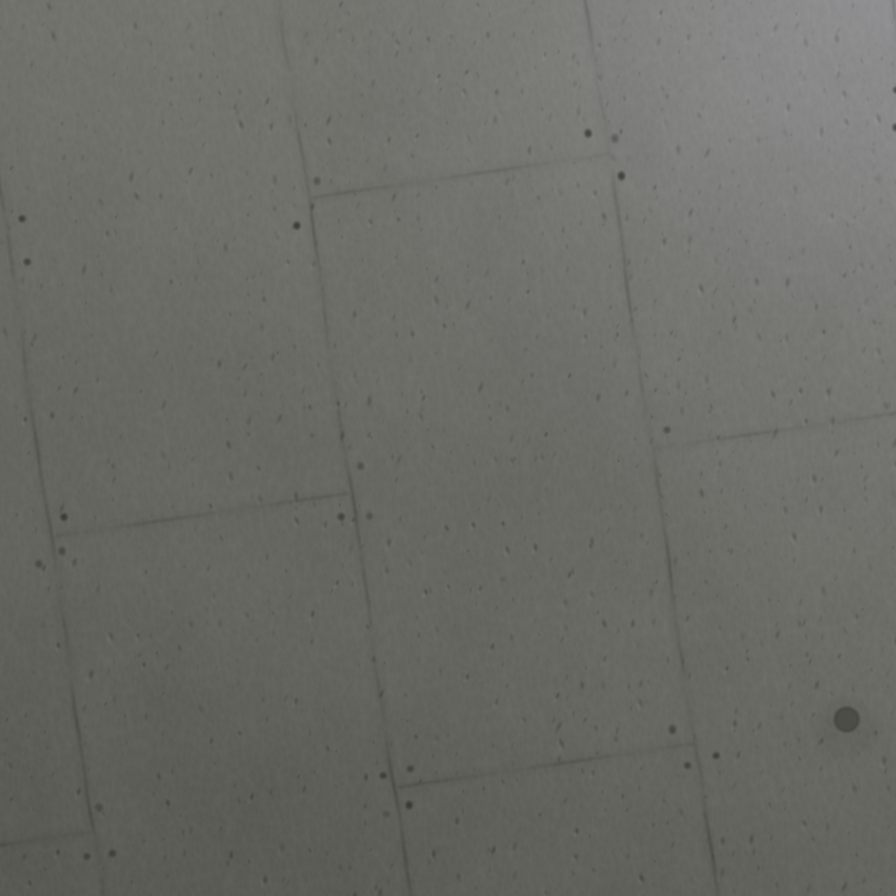
Reproduce this texture procedurally as a WebGL 1 fragment shader.

```glsl
precision highp float;
// Grey board-formed concrete: staggered panel seams, nail marks, pits and one tie hole.
uniform vec2 u_resolution;

#define TILT 0.145
#define PANEL vec2(0.339, 0.665)
#define PANEL_ORIGIN vec2(0.114, 0.056)
#define SEAM_DEPTH 0.050
#define NAIL_RADIUS 0.0043
#define PIT_CELL 0.032
#define PIT_SHARE 0.48
#define PIT_DEPTH 0.075
#define GRAIN_DEPTH 0.019
#define MOTTLE_DEPTH 0.010
#define HOLE_CENTER vec2(0.945, 0.197)
#define HOLE_RADIUS 0.0145

vec2 hash2(vec2 p) {
  vec3 q = fract(vec3(p.xyx) * vec3(0.1031, 0.1030, 0.0973));
  q += dot(q, q.yzx + 33.33);
  return fract((q.xx + q.yz) * q.zy);
}

// Distance to the nearest scattered point.
float cellular(vec2 p) {
  vec2 cell = floor(p), f = fract(p);
  float nearest = 2.0;
  for (int y = -1; y <= 1; y++) {
    for (int x = -1; x <= 1; x++) {
      vec2 offset = vec2(float(x), float(y));
      vec2 d = offset + hash2(cell + offset + 57.0) - f;
      nearest = min(nearest, dot(d, d));
    }
  }
  return sqrt(nearest);
}

// Broad soft mottling, roughly -1 to 1.
float mottle(vec2 p) {
  float sum = 0.0, weight = 0.5;
  for (int i = 0; i < 4; i++) {
    p = mat2(0.8, 0.6, -0.6, 0.8) * p * 1.7 + 1.3;
    sum += weight * sin(p.x + 1.4 * sin(p.y)) * cos(0.8 * p.y);
    weight *= 0.75;
  }
  return sum;
}

// Slim, slightly leaning pits, at most one in each cell.
float pits(vec2 p, float cellSize, float share) {
  vec2 q = p / cellSize, cell = floor(q) + 19.0;
  vec2 place = hash2(cell), kind = hash2(cell + 71.3);
  vec2 d = fract(q) - mix(vec2(0.28), vec2(0.72), place);
  d.x += d.y * (place.y - 0.7) * 0.8;
  float body = length(d / mix(vec2(0.08, 0.10), vec2(0.11, 0.22), kind.y));
  float soft = 1.0 - smoothstep(0.0, 1.3, body);
  return soft * step(kind.x, share) * mix(0.4, 1.1, place.x);
}

// Worn line: a soft dark core inside a faint wider stain.
float seamLine(float d, float wear) {
  float core = 1.0 - smoothstep(0.0, 0.0040, d);
  float stain = 1.0 - smoothstep(0.0, 0.012, d);
  return core * wear + 0.22 * stain;
}

float seams(vec2 q) {
  q.x += 0.0012 * sin(q.y * 17.0) + 0.0006 * sin(q.y * 53.0);
  float column = floor(q.x / PANEL.x);
  float along = q.y / PANEL.y - 0.5 * mod(column + 1.0, 2.0);
  vec2 d = abs(fract(vec2(q.x / PANEL.x, along) + 0.5) - 0.5) * PANEL;
  float line = floor(q.x / PANEL.x + 0.5);
  float wear = 0.5 + 0.35 * sin(q.y * 19.0 + line * 2.0) + 0.3 * sin(q.y * 61.0 + line);
  float crossWear = 0.4 + 0.3 * sin(q.x * 38.0 + q.y * 9.0);
  return max(seamLine(d.x, max(wear, 0.08)), seamLine(d.y, crossWear));
}

// Up to four nail marks around every panel corner.
float nails(vec2 q) {
  vec2 spacing = PANEL * vec2(1.0, 0.5);
  vec2 node = floor(q / spacing + 0.5), local = q - node * spacing;
  float mark = 0.0;
  for (int i = 0; i < 4; i++) {
    float n = float(i);
    vec2 side = vec2(mod(n, 2.0), floor(n / 2.0)) * 2.0 - 1.0;
    vec2 seed = node * 4.0 + side + 40.0, jitter = hash2(seed);
    vec2 center = side * vec2(0.016, 0.022) + (jitter - 0.5) * 0.014;
    vec2 d = (local - center) * vec2(1.0, mix(0.8, 1.1, jitter.x));
    float dotMark = 1.0 - smoothstep(0.2, 1.5, length(d) / NAIL_RADIUS);
    vec2 kind = hash2(seed + 13.7);
    mark = max(mark, dotMark * step(kind.x, 0.65) * mix(0.4, 1.0, kind.y));
  }
  return mark;
}

void main() {
  vec2 p = gl_FragCoord.xy / u_resolution.y;
  float c = cos(TILT), s = sin(TILT);
  vec2 q = vec2(c * p.x + s * p.y, c * p.y - s * p.x) - PANEL_ORIGIN;

  // Light falling from the upper right.
  vec2 toLight = p - 1.0;
  float glow = exp(-9.0 * dot(toLight, toLight));
  float shade = 0.347 + 0.094 * p.y + 0.045 * p.x + 0.078 * glow;

  // Cloudy mottling at two sizes, then fine grain along the boards.
  shade += MOTTLE_DEPTH * mottle(p * 4.0 + 2.0);
  shade += 0.5 * MOTTLE_DEPTH * mottle(q * vec2(34.0, 18.0));
  float grain = cellular(q * vec2(140.0, 75.0)) + 0.7 * cellular(q.yx * vec2(160.0, 230.0) + 9.0);
  shade += GRAIN_DEPTH * (grain - 0.8);

  // Pits with a pale lower lip, denser toward the light.
  float share = PIT_SHARE * (0.6 + 0.6 * p.x * p.y + 0.2 * p.x);
  shade -= PIT_DEPTH * pits(q, PIT_CELL, share);
  shade -= 0.6 * PIT_DEPTH * pits(q + 3.7, PIT_CELL * 0.7, share);
  shade += 0.028 * pits(q + vec2(0.003, 0.004), PIT_CELL, share * 0.5);

  // Formwork marks.
  shade -= SEAM_DEPTH * seams(q);
  shade = mix(shade, 0.20, 0.9 * nails(q));

  // Tie hole with a dark rim and a damp halo.
  float r = length(p - HOLE_CENTER);
  float halo = 1.0 - smoothstep(0.026, 0.044, length(p - HOLE_CENTER + vec2(0.0, 0.010)));
  shade -= 0.022 * halo * (0.8 + 0.4 * mottle(p * 30.0));
  shade = mix(shade, 0.29, 0.9 * (1.0 - smoothstep(0.75, 1.15, r / HOLE_RADIUS)));
  shade -= 0.03 * (1.0 - smoothstep(0.0, 0.004, abs(r - HOLE_RADIUS * 0.9)));

  vec3 tint = mix(vec3(0.003, 0.003, -0.016), vec3(0.0, 0.0, 0.006), glow);
  gl_FragColor = vec4(shade + tint, 1.0);
}
```
